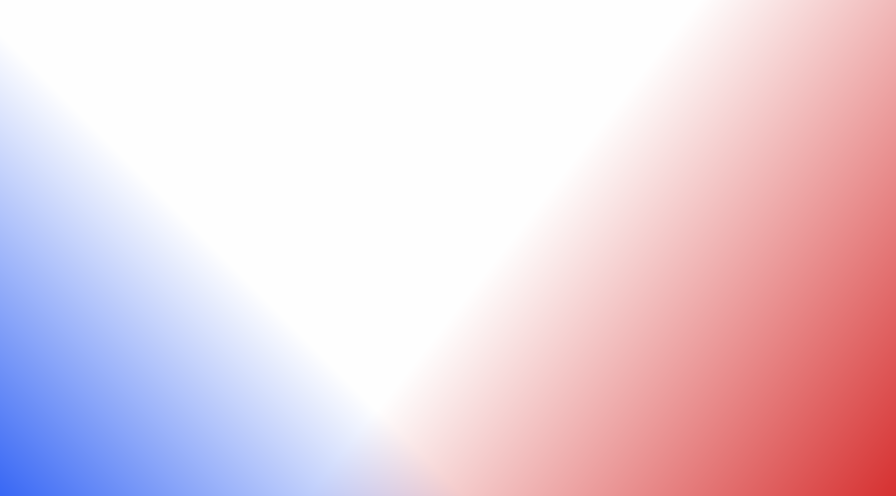
A Shadertoy shader for this background:

```glsl
#define PAPER_WHITE vec3(0.998)
#define CORNER_BLUE vec3(0.22, 0.405, 0.96)
#define CORNER_RED  vec3(0.84, 0.19, 0.19)
#define BLUE_REACH  0.935  // where the blue fades out along the bottom
#define RED_FOOT    0.622  // where the red fades out along the bottom
#define RED_TOP     1.408  // where the red fades out along the top

// Signed distance from the line through a and b, positive on its right side
float lineDistance(vec2 p, vec2 a, vec2 b) {
    vec2 along = normalize(b - a);
    return dot(p - a, vec2(along.y, -along.x));
}

// Linear ramp: 0 on the line through a and b, 1 at the corner
float cornerFade(vec2 p, vec2 a, vec2 b, vec2 corner) {
    return clamp(lineDistance(p, a, b) / lineDistance(corner, a, b), 0.0, 1.0);
}

void mainImage(out vec4 fragColor, in vec2 fragCoord) {
    // Canvas height is one unit
    vec2 p = fragCoord / iResolution.y;
    float aspect = iResolution.x / iResolution.y;

    // Fade strengths from the two lower corners
    float blue = cornerFade(p, vec2(BLUE_REACH, 0.0), vec2(0.0, BLUE_REACH), vec2(0.0));
    float red = cornerFade(p, vec2(RED_FOOT, 0.0), vec2(RED_TOP, 1.0), vec2(aspect, 0.0));

    // Layer the fades over the paper
    vec3 color = mix(PAPER_WHITE, CORNER_RED, red);
    color = mix(color, CORNER_BLUE, blue);
    fragColor = vec4(color, 1.0);
}
```
